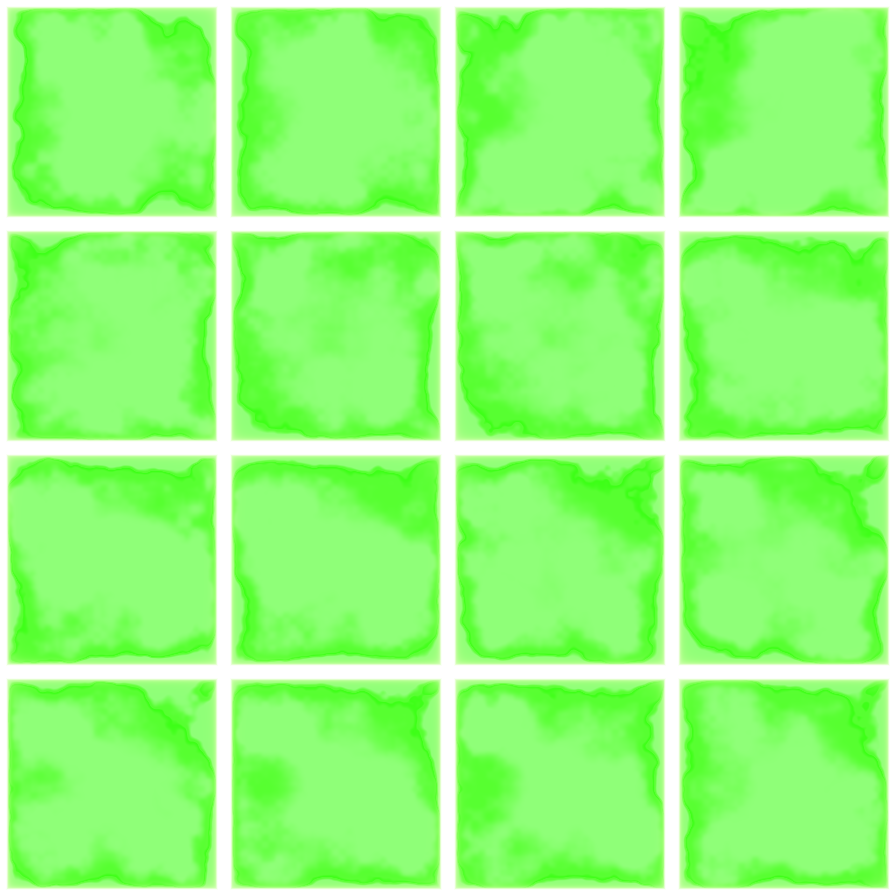
Give the GLSL for this pattern, as a three.js fragment shader.

```glsl
varying vec2 vUv;

#define TILES 4.0
#define TILE_HALF 0.469
#define EDGE_SOFT 0.006
#define NOISE_SCALE 4.0
#define TILE_DRIFT 0.375
#define RIM_WEAR 2.8
#define CENTRE_WEAR 0.9
#define LINE_COLOUR vec3(0.24, 1.0, 0.09)
#define DEEP_COLOUR vec3(0.34, 1.0, 0.19)
#define LIGHT_COLOUR vec3(0.56, 1.0, 0.47)
#define PALE_COLOUR vec3(0.74, 1.0, 0.50)
#define GROUT_COLOUR vec3(1.0)

float hash(vec3 p) {
  return fract(sin(dot(p, vec3(127.1, 311.7, 74.7))) * 43758.5453);
}

float layerNoise(vec2 cell, vec2 w, float z) {
  float low = mix(hash(vec3(cell, z)), hash(vec3(cell + vec2(1.0, 0.0), z)), w.x);
  float high = mix(hash(vec3(cell + vec2(0.0, 1.0), z)), hash(vec3(cell + 1.0, z)), w.x);
  return mix(low, high, w.y);
}

float valueNoise(vec3 p) {
  vec3 cell = floor(p);
  vec3 w = fract(p);
  w = w * w * w * (w * (w * 6.0 - 15.0) + 10.0);
  return mix(layerNoise(cell.xy, w.xy, cell.z), layerNoise(cell.xy, w.xy, cell.z + 1.0), w.z);
}

// Layered noise, normalised to 0..1
float fbm(vec3 p) {
  float sum = 0.0;
  float total = 0.0;
  float gain = 0.5;
  for (int i = 0; i < 4; i++) {
    sum += gain * valueNoise(p);
    total += gain;
    gain *= 0.45;
    p = p * 2.0 + vec3(17.3, 9.1, 5.7);
  }
  return sum / total;
}

// Dark vein where the glaze depth crosses zero, lighter on both sides
vec3 glazeColour(float depth) {
  float level = depth < 0.0 ? -3.0 * depth : depth;
  vec3 body = mix(DEEP_COLOUR, LIGHT_COLOUR, smoothstep(0.2, 0.75, level));
  return mix(LINE_COLOUR, body, smoothstep(0.0, 0.12, level));
}

void main() {
  vec2 grid = vUv * TILES;
  vec2 id = mod(floor(grid), TILES);
  vec2 local = fract(grid) - 0.5;

  // Distance to the tile border, rounded towards the corners
  vec2 border = TILE_HALF - abs(local);
  float inside = smoothstep(-EDGE_SOFT, EDGE_SOFT, min(border.x, border.y));
  vec2 b = max(border, 0.0001);
  float rim = b.x * b.y / (b.x + b.y);

  // Each tile is the next slice through the same noise volume
  float slice = (id.x + TILES * (TILES - 1.0 - id.y)) * TILE_DRIFT;
  float wear = fbm(vec3((local + 0.5) * NOISE_SCALE, slice)) - 0.5;

  // Glaze depth grows inwards, broken up most strongly near the rim
  float depth = 0.9 * (1.0 - exp(-rim / 0.09)) - 0.7 * exp(-rim / 0.02);
  depth += wear * mix(RIM_WEAR, CENTRE_WEAR, smoothstep(0.0, 0.2, rim));
  depth -= 0.12 * local.y;

  // Glaze fades to pale at the border
  vec3 colour = glazeColour(depth);
  colour = mix(colour, PALE_COLOUR, exp(-rim / 0.012));
  colour = mix(colour, GROUT_COLOUR, 0.75 * exp(-rim / 0.006));

  gl_FragColor = vec4(mix(GROUT_COLOUR, colour, inside), 1.0);
}
```
